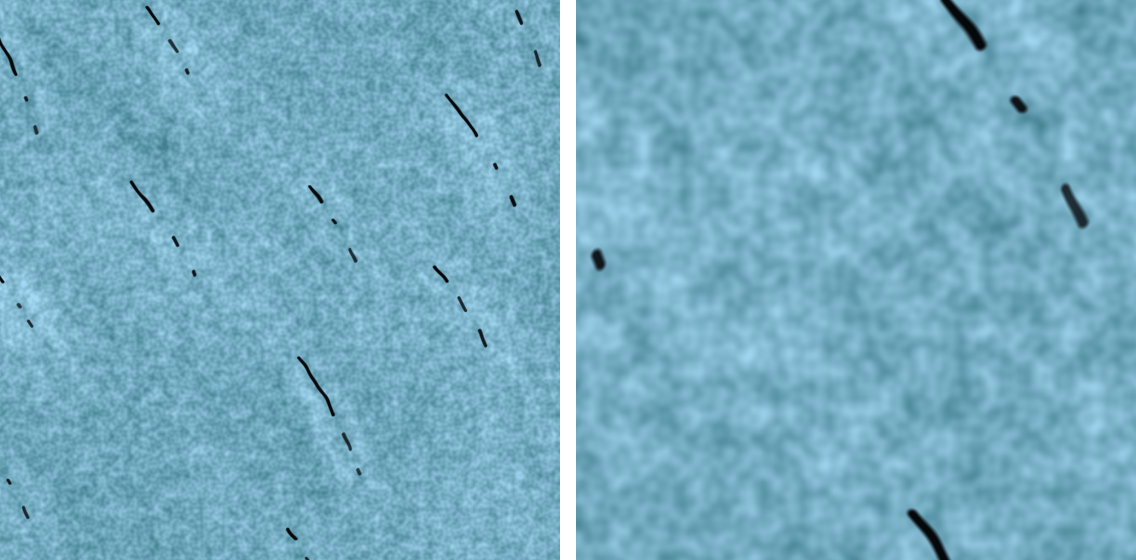
Left, the full canvas; right, a detail of the centre.
This texture is drawn by a three.js fragment shader. Its source:

```glsl
// Mottled pale-blue sheet with slanting chains of short black cracks and soft light rims.
varying vec2 vUv;

const vec3 DEEP_BLUE = vec3(0.30, 0.53, 0.60);
const vec3 PALE_BLUE = vec3(0.60, 0.81, 0.91);
const vec3 INK = vec3(0.02, 0.03, 0.04);
const float SLANT = 1.03;
const float BEND = 0.65;
const int CHAINS = 11;
const int DASHES = 3;

vec2 hash2(vec2 p) {
  vec3 q = fract(p.xyx * vec3(0.1031, 0.1030, 0.0973));
  q += dot(q, q.yzx + 33.33);
  return fract((q.xx + q.yz) * q.zy);
}

vec2 gradientAt(vec2 cell) {
  float angle = 6.2832 * hash2(cell).x;
  return vec2(cos(angle), sin(angle));
}

float gradientNoise(vec2 p) {
  vec2 i = floor(p);
  vec2 f = p - i;
  vec2 w = f * f * f * (f * (f * 6.0 - 15.0) + 10.0);
  vec2 e = vec2(0.0, 1.0);
  float low = mix(dot(gradientAt(i), f),
                  dot(gradientAt(i + e.yx), f - e.yx), w.x);
  float high = mix(dot(gradientAt(i + e), f - e),
                   dot(gradientAt(i + e.yy), f - e.yy), w.x);
  return mix(low, high, w.y);
}

// x runs across the slant, y runs down along it
vec2 slantFrame(vec2 p, float angle) {
  vec2 along = vec2(cos(angle), -sin(angle));
  return vec2(dot(p, vec2(-along.y, along.x)), dot(p, along));
}

// Fibrous grain, from fine speckle to mid-sized blotches
float paperGrain(vec2 p) {
  return 0.32 * gradientNoise(p * 29.0 + 7.0)
       + 0.44 * gradientNoise(p * 63.0 + 19.0)
       + 0.40 * gradientNoise(p * 127.0 + 41.0);
}

// Broad clouds, partly drawn out along the slant
float clouds(vec2 p) {
  vec2 q = slantFrame(p, SLANT);
  q.x += BEND * 0.4 * q.y * q.y;
  return 0.22 * gradientNoise(p * 3.1 + 5.0)
       + 0.24 * gradientNoise(q * vec2(11.0, 3.5) + 23.0);
}

// Light rims on both sides of a crack
float rimLight(vec2 q) {
  float side = (abs(q.x) - 0.026) / 0.019;
  float reach = q.y / 0.15;
  return exp(-side * side - reach * reach);
}

// Black dashes of one chain: a leading crack, then shorter flecks
float dashInk(vec2 q, float seed) {
  float ink = 0.0;
  float start = -0.11;
  for (int j = 0; j < DASHES; j++) {
    vec2 r = hash2(vec2(seed * 7.0 + 3.0, float(j) * 13.0 + 5.0));
    float halfLength = j == 0 ? mix(0.010, 0.095, r.x * r.x * r.x)
                              : mix(0.002, 0.016, r.x * r.x);
    float t = q.y - start - halfLength;
    float d = length(vec2(q.x, max(abs(t) - halfLength, 0.0)));
    float strength = j == 0 ? 1.0 : mix(0.7, 1.0, r.y);
    ink = max(ink, strength * (1.0 - smoothstep(0.0012, 0.0047, d)));
    start += 2.0 * halfLength + mix(0.028, 0.065, r.y);
  }
  return ink;
}

void main() {
  float rim = 0.0;
  float ink = 0.0;
  float wobble = 0.004 * gradientNoise(vUv * 33.0);

  // Scatter the chains evenly with a low-discrepancy sequence
  for (int i = 0; i < CHAINS; i++) {
    float seed = float(i) + 1.0;
    vec2 r = hash2(vec2(seed, 17.0));
    vec2 centre = fract(vec2(0.7549, 0.5698) * seed + 0.3) * 1.1 - 0.05;
    vec2 q = slantFrame(vUv - centre, SLANT + 0.16 * (r.x - 0.5));
    q.x += BEND * q.y * q.y + wobble;
    rim += rimLight(q) * mix(0.13, 0.32, r.y);
    ink = max(ink, dashInk(q, seed));
  }

  float tone = 0.475 + paperGrain(vUv) + clouds(vUv) + min(rim, 0.35);
  vec3 colour = mix(DEEP_BLUE, PALE_BLUE, clamp(tone, -0.1, 1.15));
  gl_FragColor = vec4(mix(colour, INK, ink), 1.0);
}
```
